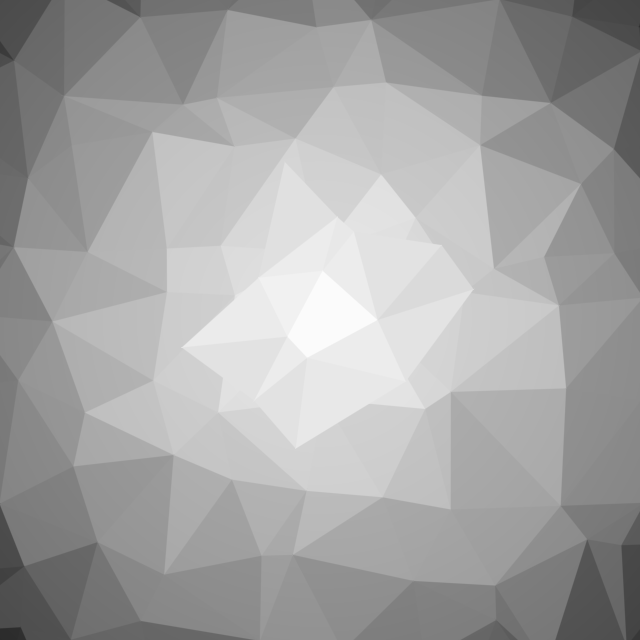
Reproduce this background procedurally as a WebGL 1 fragment shader.

```glsl
precision highp float;
// Low-poly grey backdrop: jittered triangular facets, glowing white at the centre.
uniform vec2 u_resolution;

const float GRID = 8.0;
const float JITTER = 0.74;
const vec2 GLOW_CENTER = vec2(0.5, 0.505);

float hash(vec2 p) {
  vec3 q = fract(vec3(p.xyx) * 0.1031);
  q += dot(q, q.yzx + 33.33);
  return fract((q.x + q.y) * q.z);
}

// Radial falloff from the bright centre to the dark corners
float glow(vec2 p) {
  float r = distance(p, GLOW_CENTER);
  return 0.98 - 0.6 * r - 0.62 * r * r;
}

vec2 gridVertex(vec2 id) {
  vec2 offset = vec2(hash(id + 17.3), hash(id + 61.7)) - 0.5;
  return (id + JITTER * offset) / GRID;
}

float cross2(vec2 a, vec2 b) {
  return a.x * b.y - a.y * b.x;
}

// Signed distance to the line through a and b, positive on its left
float edgeSide(vec2 p, vec2 a, vec2 b) {
  return cross2(normalize(b - a), p - a);
}

// Adds a triangle to the sum: x is weighted shade, y is coverage
void addFacet(inout vec2 sum, vec2 p, vec2 a, vec2 b, vec2 c, float shade, float aa) {
  float winding = sign(cross2(b - a, c - a));
  float inside = winding * edgeSide(p, a, b);
  inside = min(inside, winding * edgeSide(p, b, c));
  inside = min(inside, winding * edgeSide(p, c, a));
  float cover = smoothstep(-aa, aa, inside);
  sum += cover * vec2(shade, 1.0);
}

// Facet lit by the glow, with a random tilt and a faint inner gradient
void addLitFacet(inout vec2 sum, vec2 p, vec2 a, vec2 b, vec2 c, float seed, float aa) {
  vec2 middle = (a + b + c) / 3.0;
  float shade = mix(glow(middle), glow(p), 0.15) + 0.08 * (seed - 0.5);
  addFacet(sum, p, a, b, c, shade, aa);
}

// Jittered grid, each cell split along its shorter diagonal
vec2 facetField(vec2 p, float aa) {
  vec2 sum = vec2(0.0);
  vec2 cell = floor(p * GRID);
  for (int j = -1; j <= 1; j++) {
    for (int i = -1; i <= 1; i++) {
      vec2 id = cell + vec2(float(i), float(j));
      vec2 a = gridVertex(id);
      vec2 b = gridVertex(id + vec2(1.0, 0.0));
      vec2 c = gridVertex(id + vec2(1.0, 1.0));
      vec2 d = gridVertex(id + vec2(0.0, 1.0));
      float seed1 = hash(id + 5.1);
      float seed2 = hash(id + 93.9);
      if (distance(a, c) < distance(b, d)) {
        addLitFacet(sum, p, a, b, c, seed1, aa);
        addLitFacet(sum, p, a, c, d, seed2, aa);
      } else {
        addLitFacet(sum, p, a, b, d, seed1, aa);
        addLitFacet(sum, p, b, c, d, seed2, aa);
      }
    }
  }
  return sum;
}

// White gem and the large pale facets that fan out from it
vec2 centralGem(vec2 p, float aa) {
  vec2 top = vec2(0.504, 0.577), right = vec2(0.590, 0.500);
  vec2 bottom = vec2(0.480, 0.441), left = vec2(0.449, 0.474);
  vec2 north = vec2(0.527, 0.661), northEast = vec2(0.553, 0.638);
  vec2 eastHigh = vec2(0.690, 0.617), east = vec2(0.740, 0.548);
  vec2 southEast = vec2(0.634, 0.404), south = vec2(0.462, 0.299);
  vec2 southWest = vec2(0.397, 0.374), west = vec2(0.284, 0.457);
  vec2 northWest = vec2(0.404, 0.566), crown = vec2(0.445, 0.747);
  vec2 sum = vec2(0.0);
  addFacet(sum, p, top, right, bottom, 0.985, aa);
  addFacet(sum, p, top, bottom, left, 0.985, aa);
  addFacet(sum, p, northWest, top, left, 0.945, aa);
  addFacet(sum, p, northWest, north, top, 0.925, aa);
  addFacet(sum, p, north, northEast, top, 0.91, aa);
  addFacet(sum, p, northEast, right, top, 0.925, aa);
  addFacet(sum, p, northEast, eastHigh, right, 0.885, aa);
  addFacet(sum, p, eastHigh, east, right, 0.855, aa);
  addFacet(sum, p, right, east, southEast, 0.89, aa);
  addFacet(sum, p, right, southEast, bottom, 0.925, aa);
  addFacet(sum, p, bottom, southEast, south, 0.91, aa);
  addFacet(sum, p, bottom, south, southWest, 0.885, aa);
  addFacet(sum, p, left, bottom, southWest, 0.925, aa);
  addFacet(sum, p, left, southWest, west, 0.885, aa);
  addFacet(sum, p, northWest, left, west, 0.92, aa);
  addFacet(sum, p, northWest, crown, north, 0.88, aa);
  return sum;
}

void main() {
  vec2 p = gl_FragCoord.xy / u_resolution;
  float aa = 0.8 / min(u_resolution.x, u_resolution.y);
  vec2 field = facetField(p, aa);
  vec2 gem = centralGem(p, aa);
  float grey = field.x / max(field.y, 0.001);
  grey = mix(grey, gem.x / max(gem.y, 0.001), min(gem.y, 1.0));
  gl_FragColor = vec4(vec3(clamp(grey, 0.0, 1.0)), 1.0);
}
```
